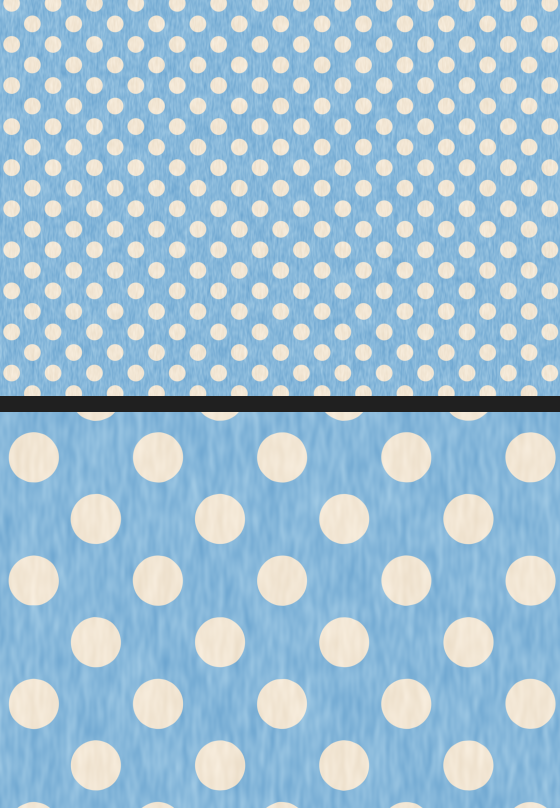
Top: the whole. Bottom: its middle third, enlarged.
Write a WebGL 2 fragment shader that draws this pattern.

```glsl
#version 300 es
precision highp float;
// Staggered cream polka dots on blue cloth with fine vertical fibres.

uniform vec2 u_resolution;
out vec4 fragColor;

// Lengths are fractions of the canvas width.
const vec2  PITCH = vec2(0.07392, 0.07335);      // spacing of one dot lattice
const vec2  FIRST_DOT = vec2(0.0208, -0.0060);   // offset from the top left
const float DOT_RADIUS = 0.0149;
const float EDGE_WOBBLE = 0.0003;                // fibres fraying the dot rim

const vec3 BLUE = vec3(0.525, 0.718, 0.855);
const vec3 CREAM = vec3(0.950, 0.903, 0.832);
const vec3 BLUE_SHADE = vec3(0.135, 0.095, 0.055);  // tint per unit of fibre
const vec3 CREAM_SHADE = vec3(0.035, 0.045, 0.060);

const vec2 FINE_FIBRE = vec2(330.0, 95.0);       // noise cells per width
const vec2 LONG_FIBRE = vec2(190.0, 38.0);
const vec2 MOTTLING = vec2(48.0, 18.0);

// Unit gradient from an integer hash of the cell.
vec2 cellGradient(ivec2 cell) {
    uvec2 q = uvec2(cell + 4096);
    uint h = q.x * 1597334673u ^ q.y * 3812015801u;
    h = (h ^ (h >> 15)) * 2246822519u;
    h ^= h >> 13;
    float angle = float(h & 65535u) * (6.28319 / 65536.0);
    return vec2(cos(angle), sin(angle));
}

float gradientNoise(vec2 p) {
    ivec2 cell = ivec2(floor(p));
    vec2 f = fract(p);
    vec2 blend = f * f * f * (f * (f * 6.0 - 15.0) + 10.0);
    const ivec2 X = ivec2(1, 0);
    const ivec2 Y = ivec2(0, 1);
    float a = dot(cellGradient(cell), f);
    float b = dot(cellGradient(cell + X), f - vec2(X));
    float c = dot(cellGradient(cell + Y), f - vec2(Y));
    float d = dot(cellGradient(cell + X + Y), f - vec2(X + Y));
    return mix(mix(a, b, blend.x), mix(c, d, blend.x), blend.y);
}

// Vertical streaks at two scales over broad, faint patches.
float fibreTone(vec2 p) {
    return 0.60 * gradientNoise(p * FINE_FIBRE)
         + 0.65 * gradientNoise(p * LONG_FIBRE + 37.3)
         + 0.30 * gradientNoise(p * MOTTLING + 91.7);
}

// Distance to the nearest dot centre of one rectangular lattice.
float latticeDistance(vec2 p) {
    return length((fract(p / PITCH + 0.5) - 0.5) * PITCH);
}

void main() {
    // Origin at the top left, y upwards, canvas width = 1.
    vec2 p = (gl_FragCoord.xy - vec2(0.0, u_resolution.y)) / u_resolution.x;
    float pixel = 1.0 / u_resolution.x;
    float tone = fibreTone(p);

    // Two lattices, half a pitch apart, give the staggered rows.
    vec2 q = p - FIRST_DOT;
    float dist = min(latticeDistance(q), latticeDistance(q + 0.5 * PITCH))
               - DOT_RADIUS + EDGE_WOBBLE * tone;
    float dotMask = 1.0 - smoothstep(-0.75 * pixel, 0.75 * pixel, dist);

    vec3 cloth = BLUE + BLUE_SHADE * tone;
    vec3 print = CREAM + CREAM_SHADE * tone;
    fragColor = vec4(mix(cloth, print, dotMask), 1.0);
}
```
